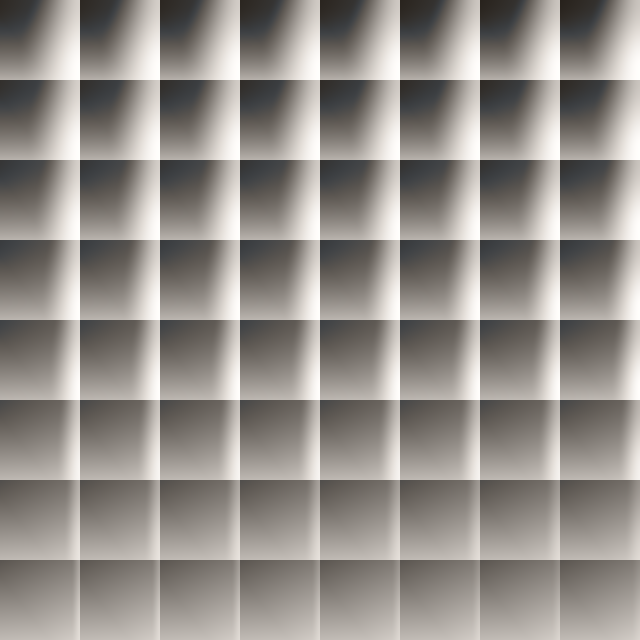
A Shadertoy shader for this pattern:

```glsl
// An 8 by 8 grid of softly shaded square tiles, dark at the upper left.
// Each tile adds a slanted grey ramp to a glow from its right side; the glow
// widens and the contrast grows from the bottom row to the top row.

const float TILES = 8.0;
const int SAMPLES = 2;

float square(float x) {
    return x * x;
}

// Grey ramp: p.x runs rightward, p.y runs downward, rise is the row height 0..1
float bodyShade(vec2 p, float rise) {
    float corner = mix(0.33, 0.16, rise);
    float drop = mix(0.33, 0.46, rise) * pow(p.y, mix(1.0, 1.9, rise));
    float slant = mix(0.15, 0.13, rise) * p.x;
    float crease = 0.09 * max(0.0, p.y - 0.2 - 1.3 * p.x);
    return corner + drop + slant + crease;
}

// Strength of the glow entering from the right side
float glowMask(vec2 p, float rise, float across) {
    float width = mix(0.11, 0.78, rise) - 0.06 * across * rise;
    float bend = 0.35 * rise * square(p.y - 0.68);
    float start = 1.0 - width + bend;
    float strength = mix(mix(0.75, 0.3, across), 1.0, smoothstep(0.0, 0.4, rise));
    return strength * smoothstep(start, 1.02, p.x);
}

// Warm greys, with a cool band among the darks
vec3 toneColor(float tone) {
    float cool = exp(-square((tone - 0.25) / 0.06));
    float nearWhite = smoothstep(0.85, 1.0, tone);
    float tint = (1.0 - 1.5 * cool) * (1.0 - 0.6 * nearWhite);
    return clamp(vec3(tone) + vec3(0.022, 0.0, -0.023) * tint, 0.0, 1.0);
}

vec3 tilePattern(vec2 uv) {
    vec2 grid = uv * TILES;
    vec2 cell = clamp(floor(grid), 0.0, TILES - 1.0);
    vec2 p = fract(grid);
    p.y = 1.0 - p.y;

    float rise = cell.y / (TILES - 1.0);
    float across = cell.x / (TILES - 1.0);
    float body = bodyShade(p, rise) - 0.03 * across * rise * (1.0 - p.y);
    float light = mix(0.82 - 0.05 * across, 1.0, smoothstep(0.0, 0.85, p.y));
    light -= 0.1 * (1.0 - smoothstep(0.0, 0.4, rise));
    float tone = mix(body, max(body, light), glowMask(p, rise, across));
    return toneColor(tone);
}

void mainImage(out vec4 fragColor, in vec2 fragCoord) {
    // Average subpixel samples to smooth the tile edges
    vec3 sum = vec3(0.0);
    for (int j = 0; j < SAMPLES; j++) {
        for (int i = 0; i < SAMPLES; i++) {
            vec2 offset = (vec2(i, j) + 0.5) / float(SAMPLES) - 0.5;
            sum += tilePattern((fragCoord + offset) / iResolution.xy);
        }
    }
    fragColor = vec4(sum / float(SAMPLES * SAMPLES), 1.0);
}
```
